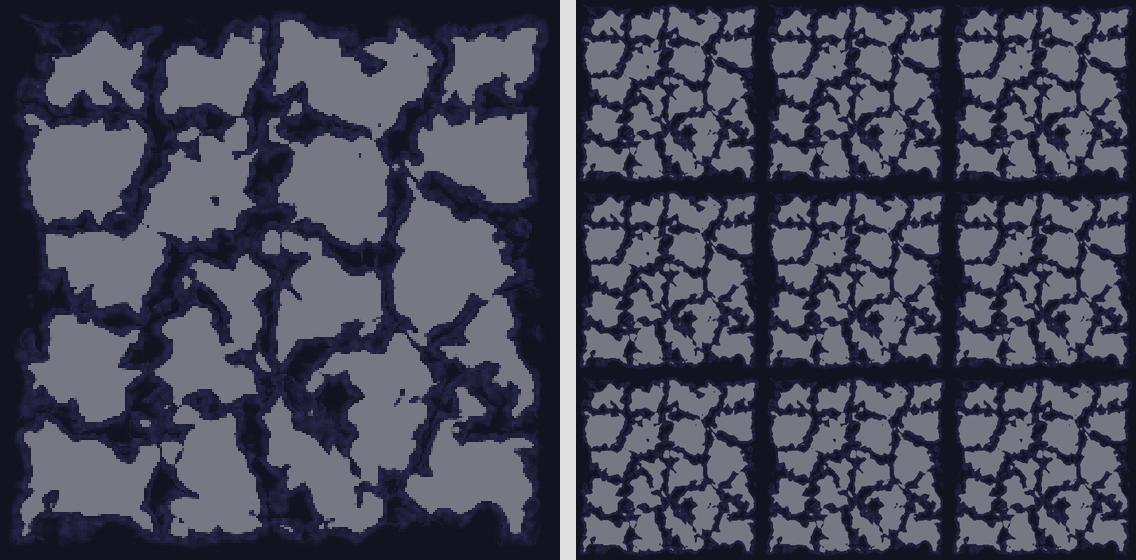
Left, the tile; right, the same tile 3 across and 3 down.
Write a WebGL 1 fragment shader that draws this texture.

```glsl
precision highp float;
// Jagged grey stones on a near-black ground, each with a grainy violet rim.
uniform vec2 u_resolution;

#define TEXELS 256.0          // texels across the canvas
#define GRID vec2(4.0, 5.0)   // stones across and up
#define MARGIN 0.04           // dark frame around the stones
#define JITTER 0.62           // irregularity of the stone layout
#define GAP 0.026             // half the gap between two stones
#define WARP 0.075            // bend of the outlines
#define SPIKE 0.075           // height of thorns and notches
#define RIM 0.027             // width of the violet rim
#define GRAIN 0.55            // contrast of the rim grain

const vec3 STONE = vec3(0.47, 0.47, 0.52);
const vec3 GROUND = vec3(0.07, 0.07, 0.125);
const vec3 VIOLET = vec3(0.18, 0.18, 0.35);

vec2 hash2(vec2 p) {
  vec3 q = fract(vec3(p.xyx) * vec3(0.1031, 0.1030, 0.0973));
  q += dot(q, q.yzx + 33.33);
  return fract((q.xx + q.yz) * q.zy);
}

// Dot product of a lattice gradient, wrapped to the period, and an offset.
float corner(vec2 id, vec2 offset, float period, float seed) {
  float angle = 6.2832 * hash2(mod(id, period) + seed).x;
  return dot(vec2(cos(angle), sin(angle)), offset);
}

// Gradient noise that repeats once per canvas.
float noise(vec2 p, float period, float seed) {
  p *= period;
  vec2 i = floor(p), f = p - i;
  vec2 u = f * f * f * (f * (f * 6.0 - 15.0) + 10.0);
  vec2 e = vec2(1.0, 0.0);
  float low = mix(corner(i, f, period, seed),
                  corner(i + e, f - e, period, seed), u.x);
  float high = mix(corner(i + e.yx, f - e.yx, period, seed),
                   corner(i + 1.0, f - 1.0, period, seed), u.x);
  return mix(low, high, u.y);
}

vec2 site(vec2 id) {
  vec2 spot = id + 0.5 + JITTER * (hash2(id + 71.0) - 0.5);
  return MARGIN + (1.0 - 2.0 * MARGIN) * spot / GRID;
}

bool outsideGrid(vec2 id) {
  return any(lessThan(id, vec2(0.0))) || any(greaterThanEqual(id, GRID));
}

// Distance to the nearest border between cells.
float cellBorder(vec2 p) {
  vec2 home = floor((p - MARGIN) / (1.0 - 2.0 * MARGIN) * GRID);
  home = clamp(home, vec2(0.0), GRID - 1.0);
  vec2 nearestId = home, nearest = site(home);
  for (int y = -1; y <= 1; y++) {
    for (int x = -1; x <= 1; x++) {
      vec2 id = home + vec2(float(x), float(y));
      if (outsideGrid(id)) continue;
      vec2 s = site(id);
      if (distance(p, s) < distance(p, nearest)) {
        nearest = s;
        nearestId = id;
      }
    }
  }
  float border = 1.0;
  for (int y = -2; y <= 2; y++) {
    for (int x = -2; x <= 2; x++) {
      vec2 id = nearestId + vec2(float(x), float(y));
      if (outsideGrid(id) || (x == 0 && y == 0)) continue;
      vec2 s = site(id);
      border = min(border, dot(0.5 * (s + nearest) - p, normalize(s - nearest)));
    }
  }
  return border;
}

// Positive inside stones, negative in the gaps and the frame.
float stoneField(vec2 p) {
  vec2 side = min(p, 1.0 - p);
  float calm = smoothstep(0.0, 0.08, min(side.x, side.y));
  vec2 bend = vec2(noise(p, 7.0, 11.0), noise(p, 7.0, 37.0));
  bend += 0.3 * vec2(noise(p, 19.0, 53.0), noise(p, 19.0, 89.0));
  vec2 q = p + WARP * calm * bend;
  vec2 inset = min(q, 1.0 - q) - MARGIN;
  float body = min(cellBorder(q), min(inset.x, inset.y)) - GAP;
  float thorns = abs(noise(p, 13.0, 131.0)) - abs(noise(p, 12.0, 167.0));
  thorns += 0.3 * (abs(noise(p, 31.0, 193.0)) - 0.2);
  return body + SPIKE * calm * thorns;
}

void main() {
  vec2 uv = gl_FragCoord.xy / u_resolution;
  vec2 texel = floor(uv * TEXELS);
  vec2 p = (texel + 0.5) / TEXELS;

  // Divide by the slope so that the rim keeps an even width.
  vec2 stepSize = vec2(0.004, 0.0);
  float field = stoneField(p);
  vec2 slope = vec2(stoneField(p + stepSize.xy), stoneField(p + stepSize.yx)) - field;
  float dist = field / clamp(length(slope) / stepSize.x, 0.75, 2.0);

  // Violet rim, brightest a little away from the stone.
  float t = -dist / RIM + 0.3 * noise(p, 26.0, 211.0);
  float grain = noise(p, 72.0, 239.0) + 0.35 * (hash2(texel + 17.0).x - 0.5);
  float glow = smoothstep(-0.5, 0.3, t) * (1.0 - smoothstep(0.3, 1.0, t));
  glow = clamp(glow * (0.56 + GRAIN * grain), 0.0, 1.0);

  vec3 color = mix(GROUND, VIOLET, glow);
  color = mix(color, STONE, smoothstep(-0.0008, 0.0008, dist));
  gl_FragColor = vec4(color, 1.0);
}
```
